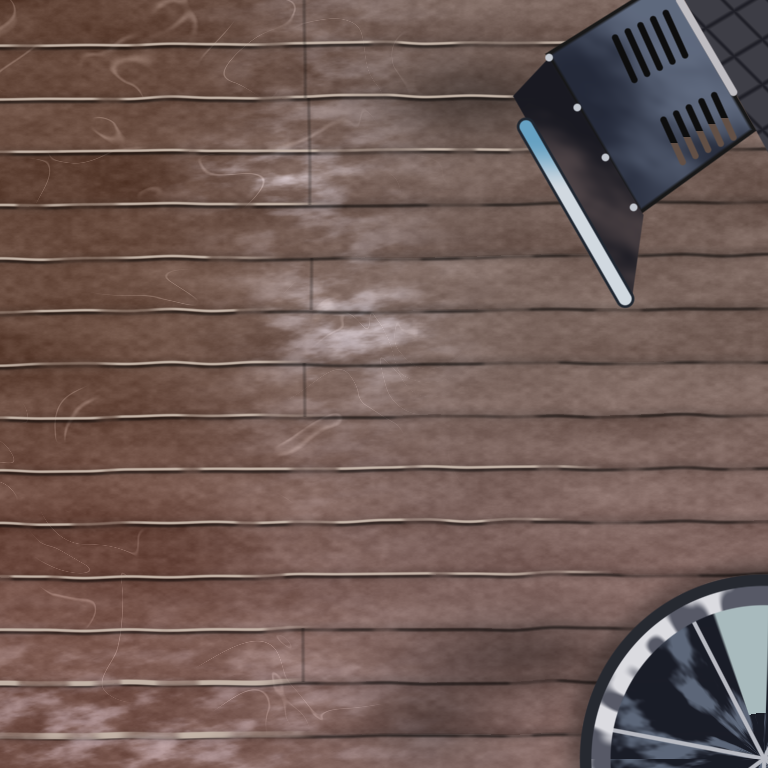
Reproduce this texture procedurally as a WebGL 1 fragment shader.

```glsl
precision highp float;
uniform vec2 u_resolution;

float hash(vec2 p) {
  return fract(sin(dot(p, vec2(127.1, 311.7))) * 43758.5453);
}

float noise(vec2 p) {
  vec2 i = floor(p), f = fract(p);
  f = f * f * (3.0 - 2.0 * f);
  return mix(mix(hash(i), hash(i + vec2(1, 0)), f.x),
             mix(hash(i + vec2(0, 1)), hash(i + vec2(1, 1)), f.x), f.y);
}

float fbm(vec2 p) {
  float sum = 0.0, amp = 0.5;
  for (int i = 0; i < 4; i++) {
    sum += amp * noise(p);
    p = p * 2.03 + 17.3;
    amp *= 0.5;
  }
  return sum;
}

float fill(float d) {
  float px = 1.0 / u_resolution.y;
  return 1.0 - smoothstep(-px, px, d);
}

float segment(vec2 p, vec2 a, vec2 b) {
  vec2 ab = b - a;
  return length(p - a - ab * clamp(dot(p - a, ab) / dot(ab, ab), 0.0, 1.0));
}

// Signed distance to a line, negative on its right
float edge(vec2 p, vec2 a, vec2 b) {
  vec2 n = normalize(b - a);
  return n.x * (p.y - a.y) - n.y * (p.x - a.x);
}

// Convex quad with clockwise corners
float quad(vec2 p, vec2 a, vec2 b, vec2 c, vec2 d) {
  return max(max(edge(p, a, b), edge(p, b, c)), max(edge(p, c, d), edge(p, d, a)));
}

float glow(vec2 p, vec2 center, vec2 size) {
  vec2 q = (p - center) / size;
  return exp(-dot(q, q));
}

vec3 planks(vec2 p) {
  float wobble = 0.004 * (noise(vec2(p.x * 18.0, p.y * 9.0)) - 0.5);
  float v = (p.y - 0.039 - 0.008 * p.x + wobble) / 0.0692;
  float row = floor(v), seam = floor(v + 0.5);
  float d = (v - seam) * 0.0692;

  // Stained wood, greyer to the right and redder toward the bottom
  vec3 col = mix(vec3(0.40, 0.29, 0.24), vec3(0.47, 0.39, 0.36), smoothstep(0.1, 0.65, p.x));
  col += vec3(0.03, 0.005, 0.015) * smoothstep(0.6, 0.2, p.y);
  col += 0.05 * (hash(vec2(row, 3.0)) - 0.5);
  col += 0.16 * (fbm(vec2(p.x * 5.0, p.y * 22.0) + row * 7.0) - 0.47);
  col += 0.12 * (fbm(p * vec2(80.0, 130.0)) - 0.47);

  // Worn gloss, broken up by wrinkles
  float gloss = 0.8 * glow(p, vec2(0.34, 0.77), vec2(0.09, 0.04))
              + 0.7 * glow(p, vec2(0.47, 0.57), vec2(0.10, 0.06))
              + 0.5 * glow(p, vec2(0.42, 0.75), vec2(0.13, 0.4))
              + 0.9 * glow(p, vec2(0.13, 0.04), vec2(0.35, 0.12));
  float wrinkle = fbm(vec2(p.x * 22.0 - p.y * 14.0, p.y * 55.0));
  col += vec3(0.20, 0.22, 0.25) * gloss * (0.2 + 1.4 * smoothstep(0.3, 0.75, wrinkle));
  float scratch = abs(noise(p * vec2(16.0, 24.0) + 4.0 * noise(p * 9.0)) - 0.5);
  col += 0.12 * smoothstep(0.025, 0.0, scratch) * smoothstep(0.55, 0.75, noise(p * 13.0))
       * smoothstep(0.65, 0.35, p.x);

  // Soft shadows
  col *= 1.0 - 0.32 * glow(p, vec2(0.62, 0.87), vec2(0.12, 0.05))
             - 0.30 * glow(p, vec2(0.69, 0.15), vec2(0.13, 0.05))
             - 0.25 * glow(p, vec2(0.56, 0.06), vec2(0.08, 0.06));

  // Seams: pale on the left, dark grooves on the right, butt joints between
  float reach = 0.33 + 0.37 * step(0.5, cos((seam - 4.0) * 0.785)) + 0.08 * hash(vec2(seam, 8.0));
  float pale = smoothstep(reach + 0.04, reach - 0.04, p.x);
  float broken = smoothstep(0.15, 0.5, noise(vec2(p.x * 28.0, seam * 5.0)));
  float width = 0.0016 + 0.0025 * smoothstep(0.2, 0.05, p.y);
  col *= 1.0 - 0.5 * smoothstep(0.004, 0.0, abs(d + 0.002)) * (0.4 + 0.6 * broken);
  col *= 1.0 - 0.12 * smoothstep(0.013, 0.0, abs(d));
  col = mix(col, vec3(0.78, 0.72, 0.67), pale * (0.35 + 0.6 * broken) * fill(abs(d - 0.0015) - width));
  float joint = p.x - 0.4 - 0.012 * (hash(vec2(row, 5.0)) - 0.5) - wobble;
  return col * (1.0 - 0.25 * smoothstep(0.004, 0.0, abs(joint)) * step(0.4, hash(vec2(row, 9.0))));
}

vec3 footrest(vec3 col, vec2 p) {
  // Quilted seat with a chrome edge
  float seat = edge(p, vec2(0.99, 0.82), vec2(0.88, 1.02));
  vec2 quilt = abs(fract(vec2(p.x + p.y, p.x * 0.6 - p.y) * 17.0) - 0.5);
  vec3 leather = vec3(0.24, 0.24, 0.27) - 0.12 * smoothstep(0.40, 0.5, max(quilt.x, quilt.y));
  col = mix(col, leather, fill(seat));

  // Polished bracket and its slots
  float body = quad(p, vec2(0.71, 0.93), vec2(0.87, 1.03), vec2(0.985, 0.83), vec2(0.833, 0.72));
  float sheen = fbm(vec2(p.x * 7.0 + p.y * 4.0, p.y * 9.0));
  vec3 steel = mix(vec3(0.14, 0.16, 0.22), vec3(0.37, 0.41, 0.49), smoothstep(0.2, 0.75, sheen + 1.2 * (p.y - 0.87)));
  col = mix(col, mix(steel, vec3(0.09), smoothstep(-0.008, -0.003, body)), fill(body));
  for (int i = 0; i < 10; i++) {
    float k = mod(float(i), 5.0), group = floor(float(i) / 5.0);
    vec2 a = vec2(0.801, 0.951) + k * vec2(0.0165, 0.008) + group * vec2(0.063, -0.107);
    float slot = segment(p, a, a + vec2(0.025, -0.055));
    col = mix(col, mix(vec3(0.05), vec3(0.38, 0.31, 0.27), group * step(p.y, a.y - 0.03)), fill(slot - 0.0042));
  }
  col = mix(col, vec3(0.75, 0.74, 0.76), fill(segment(p, vec2(0.885, 1.0), vec2(0.955, 0.88)) - 0.005));

  // Dark front panel, bright tread and bolts
  float panel = quad(p, vec2(0.668, 0.875), vec2(0.715, 0.925), vec2(0.838, 0.72), vec2(0.822, 0.605));
  vec3 gloss = mix(vec3(0.10, 0.10, 0.13), vec3(0.30, 0.26, 0.27), smoothstep(0.35, 0.75, sheen));
  col = mix(col, gloss, fill(panel));
  float tread = segment(p, vec2(0.685, 0.835), vec2(0.814, 0.611));
  col = mix(col, vec3(0.12, 0.15, 0.19), fill(tread - 0.012));
  vec3 chrome = mix(vec3(0.82, 0.85, 0.88), vec3(0.40, 0.63, 0.76), smoothstep(0.75, 0.82, p.y));
  col = mix(col, chrome, fill(tread - 0.0085));
  for (int i = 0; i < 4; i++) {
    vec2 bolt = mix(vec2(0.715, 0.925), vec2(0.825, 0.73), float(i) / 3.0);
    col = mix(col, vec3(0.76, 0.78, 0.81), fill(length(p - bolt) - 0.005));
  }
  return col;
}

vec3 chromeBase(vec3 col, vec2 p) {
  vec2 q = p - vec2(0.995, 0.012);
  float r = length(q), angle = atan(q.y, q.x);
  float flow = fbm(vec2(angle * 5.0, r * 16.0));
  vec3 disc = mix(vec3(0.10, 0.11, 0.15), vec3(0.36, 0.40, 0.47), smoothstep(0.45, 0.65, flow));
  disc = mix(disc, vec3(0.66, 0.73, 0.74), smoothstep(0.03, 0.0, abs(angle - 1.72) - 0.17) * step(0.06, r));
  float spoke = abs(fract(angle * 1.1 + 0.25) - 0.5) * r;
  disc = mix(disc, vec3(0.72, 0.73, 0.76), fill(spoke - 0.003));
  float glint = smoothstep(0.35, 0.65, noise(vec2(angle * 9.0, r * 30.0)));
  vec3 rim = mix(vec3(0.34, 0.35, 0.40), vec3(0.86, 0.86, 0.88), glint);
  disc = mix(disc, rim, fill(abs(r - 0.213) - 0.013));
  disc = mix(disc, vec3(0.15, 0.16, 0.19), fill(abs(r - 0.233) - 0.008));
  col *= 1.0 - 0.3 * smoothstep(0.275, 0.235, r);
  return mix(col, disc, fill(r - 0.24));
}

void main() {
  vec2 p = gl_FragCoord.xy / u_resolution;
  vec3 col = planks(p);
  col = footrest(col, p);
  col = chromeBase(col, p);
  gl_FragColor = vec4(clamp(col, 0.0, 1.0), 1.0);
}
```
